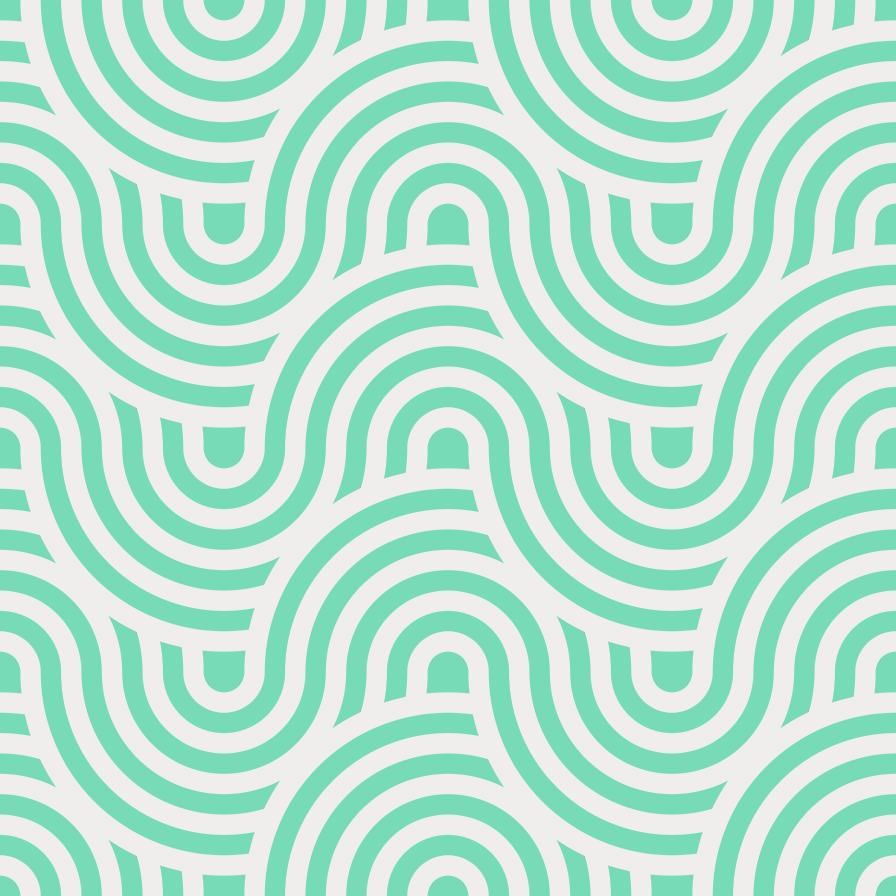
A WebGL 2 fragment shader for this pattern:

```glsl
#version 300 es
precision highp float;
// Seamless overlapping waves of concentric mint stripes on a pale ground.

#define COLUMNS 2.0       // wave periods across the canvas
#define ROWS 4.0          // waves stacked up the canvas
#define RINGS 5.5         // stripe pairs between neighbouring centres
#define RIM 5.0           // outer radius of the front disc, in stripe pairs
#define STRIPE_FILL 0.5   // share of each stripe pair that is mint
#define MINT vec3(0.47, 0.86, 0.72)
#define PAPER vec3(0.94, 0.93, 0.93)

uniform vec2 u_resolution;
out vec4 fragColor;

// Antialiased coverage of a signed distance, positive inside.
float coverage(float signedDistance, float pixel) {
    return clamp(signedDistance / pixel + 0.5, 0.0, 1.0);
}

// Mint coverage of concentric stripes at a radius in stripe pairs.
// The clamp keeps the core and the outermost stripe solid.
float stripes(float radius, float pixel) {
    float halfWidth = 0.5 * STRIPE_FILL;
    float r = clamp(radius, halfWidth, RIM + halfWidth);
    float offCentre = abs(fract(r - halfWidth + 0.5) - 0.5);
    return coverage(halfWidth - offCentre, pixel);
}

void main() {
    // Each wave period spans two cells: one falling, one rising.
    vec2 grid = vec2(2.0 * COLUMNS, ROWS);
    vec2 position = gl_FragCoord.xy / u_resolution * grid;
    vec2 local = fract(position);
    float rising = mod(floor(position.x), 2.0);
    float pixel = RINGS * max(grid.x / u_resolution.x, grid.y / u_resolution.y);

    // Quarter discs at opposite corners; the right-hand one lies in front.
    float front = RINGS * distance(local, vec2(1.0, 1.0 - rising));
    float back = RINGS * distance(local, vec2(0.0, rising));

    // The front disc ends in a plain border that cuts off the back stripes.
    float borderMiddle = RIM - 0.5 * (1.0 - STRIPE_FILL);
    float frontInk = stripes(front, pixel) * step(front, borderMiddle);
    float backInk = stripes(back, pixel) * coverage(front - RIM, pixel);

    fragColor = vec4(mix(PAPER, MINT, max(frontInk, backInk)), 1.0);
}
```
